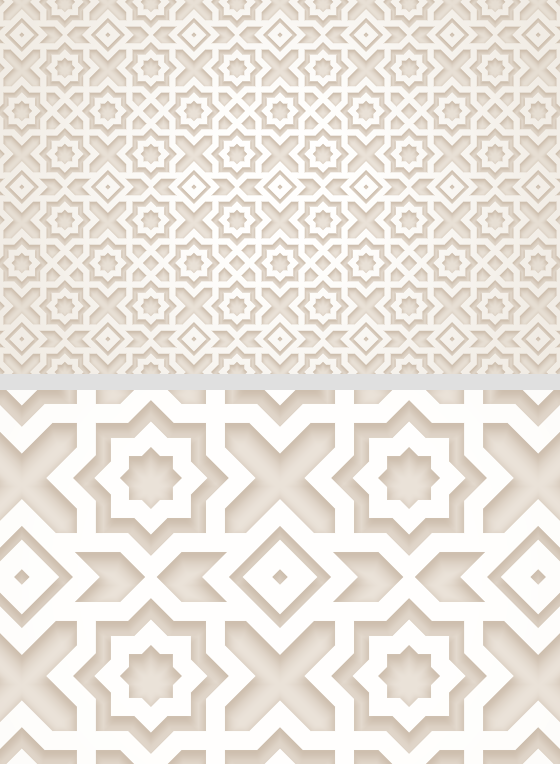
Top: the whole. Bottom: its middle third, enlarged.
Write a WebGL 1 fragment shader that draws this pattern.

```glsl
precision highp float;
// Draws a raised ivory lattice of eight-pointed stars and diamonds over a beige floor with soft shadows.
uniform vec2 u_resolution;

// One unit is half the side of a star ring.
const float UNITS_ACROSS = 26.03;
const vec2 PERIOD = vec2(4.0, 7.068);
const float BAND = 0.147;            // half width of a strap
const float DIAGONAL = 0.70711;

float diamond(vec2 p, float apothem) {
  return (abs(p.x) + abs(p.y)) * DIAGONAL - apothem;
}

// Union of a square and the same square turned by 45 degrees.
float octagram(vec2 p, float apothem) {
  vec2 q = abs(p);
  return min(max(q.x, q.y) - apothem, diamond(q, apothem));
}

float outline(float d, float halfWidth) {
  return abs(d) - halfWidth;
}

// Strap ring with a pierced star standing inside it.
float starMotif(vec2 p) {
  float ring = outline(octagram(p, 1.0), BAND);
  float star = max(octagram(p, 0.62), -octagram(p, 0.34));
  return min(ring, star);
}

// Strap diamond with a small pierced diamond inside it.
float diamondMotif(vec2 p) {
  float ring = outline(diamond(p, DIAGONAL), BAND);
  float boss = max(diamond(p, 0.41), -diamond(p, 0.085));
  return min(ring, boss);
}

// Signed distance to the raised work, negative on top of it.
float relief(vec2 p) {
  // Mirror each repeat into one quarter, with the diamond at the origin.
  vec2 q = abs(mod(p + 0.5 * PERIOD, PERIOD) - 0.5 * PERIOD);
  vec2 corner = 0.5 * PERIOD;
  float starRow = corner.y - 2.0;

  float d = diamondMotif(q);
  d = min(d, starMotif(q - vec2(corner.x, starRow)));
  d = min(d, starMotif(q - vec2(0.0, corner.y)));

  // Straps joining four star tips around the corner.
  d = min(d, outline(diamond(q - corner, 2.0 * DIAGONAL - 1.0), BAND));

  // Horizontal straps running into the diamonds.
  float strap = outline(q.y - (starRow - 1.0), BAND);
  strap = max(strap, abs(q.x - 0.75) - 0.25);
  return min(d, strap);
}

// Blurred shadow cast downward from the raised edges.
float castShadow(vec2 p, float drop, float blur) {
  float d = relief(p + vec2(0.0, drop));
  return 1.0 - smoothstep(-0.4 * blur, blur, d);
}

void main() {
  vec2 centred = (gl_FragCoord.xy - 0.5 * u_resolution) / u_resolution.x;
  vec2 p = centred * UNITS_ACROSS;
  float pixel = UNITS_ACROSS / u_resolution.x;

  // Light fades from the middle towards the corners.
  float fade = smoothstep(0.08, 0.58, length(centred));
  vec3 ivory = mix(vec3(1.0, 0.998, 0.992), vec3(0.945, 0.925, 0.895), fade);
  vec3 beige = mix(vec3(0.918, 0.886, 0.848), vec3(0.902, 0.870, 0.826), fade);
  vec3 shade = vec3(0.785, 0.720, 0.650);

  float shadow = 0.60 * castShadow(p, 0.13, 0.25)
               + 0.25 * castShadow(p, 0.05, 0.14);
  vec3 ground = mix(beige, shade, shadow);

  float raised = 1.0 - smoothstep(-0.6 * pixel, 0.6 * pixel, relief(p));
  gl_FragColor = vec4(mix(ground, ivory, raised), 1.0);
}
```
